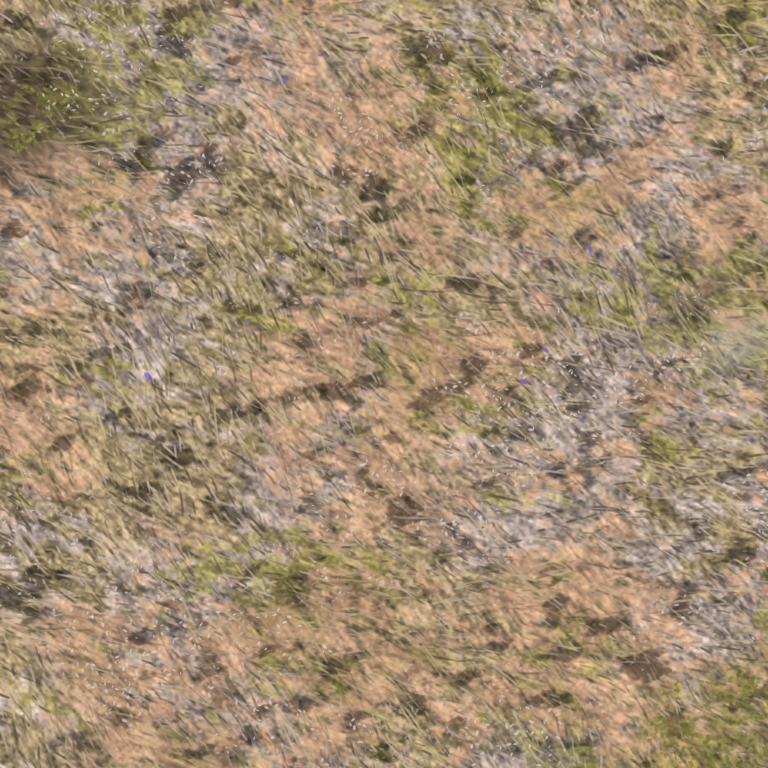
Reproduce this texture procedurally as a Shadertoy shader.

```glsl
// Dry hillside seen from afar: bare orange soil, grey litter and wind-laid grass.
// Warped noise picks the ground cover, stretched noise gives the matted fibres,
// and layers of scattered thin blades, specks and leaves lie on top.

#define LEAN -0.62          // main direction of the grass, radians
#define SPREAD 1.1          // random turn of single blades
#define BLADE_WIDTH 0.0012  // half width of a blade
#define BLADE_LAYERS 7
#define FIBRE_CONTRAST 0.95
#define SOIL vec3(0.72, 0.575, 0.46)
#define LITTER vec3(0.64, 0.58, 0.55)
#define STRAW vec3(0.62, 0.54, 0.385)
#define GREEN vec3(0.48, 0.46, 0.22)
#define SHADOW vec3(0.35, 0.30, 0.26)
#define PALE vec3(0.80, 0.72, 0.58)
#define VIOLET vec3(0.44, 0.37, 0.75)

vec4 hash4(vec2 p) {
    vec4 q = fract(p.xyxy * vec4(0.1031, 0.1030, 0.0973, 0.1099));
    q += dot(q, q.wzxy + 33.33);
    return fract((q.xxyz + q.yzzw) * q.zywx);
}

float noise(vec2 p) {
    vec2 i = floor(p), f = fract(p);
    f = f * f * (3.0 - 2.0 * f);
    return mix(mix(hash4(i).x, hash4(i + vec2(1, 0)).x, f.x),
               mix(hash4(i + vec2(0, 1)).x, hash4(i + vec2(1, 1)).x, f.x), f.y);
}

float fbm(vec2 p) {
    float sum = 0.0, amp = 0.52;
    for (int i = 0; i < 4; i++) {
        sum += amp * noise(p);
        p = mat2(0.8, 0.6, -0.6, 0.8) * p * 2.1 + 17.3;
        amp *= 0.52;
    }
    return sum;
}

// Coordinates along and across a direction
vec2 turn(vec2 p, float a) {
    return vec2(cos(a) * p.x + sin(a) * p.y, cos(a) * p.y - sin(a) * p.x);
}

// Soft ellipse, tilted along the slope
float blob(vec2 p, vec2 centre, vec2 radius) {
    return 1.0 - smoothstep(0.35, 1.15, length(turn(p - centre, 0.5) / radius));
}

// Matted fibres along one direction
float fibres(vec2 p, float a) {
    vec2 q = turn(p, a);
    return 0.5 * noise(q * vec2(48, 140) + 5.0) + 0.5 * noise(q * vec2(95, 260) + 71.0);
}

// Oval flake inside its cell, turned at random: x = coverage, y = random tone
vec2 flakes(vec2 p, float scale, float density, float radius, float px) {
    vec4 h = hash4(floor(p * scale) + scale);
    vec2 d = (fract(p * scale) - mix(vec2(0.3), vec2(0.7), h.xy)) / scale;
    d = turn(d, 6.3 * h.w) * vec2(0.75, 1.5);
    float r = radius * mix(0.5, 1.3, h.y);
    return vec2((1.0 - smoothstep(r - px, r + px, length(d))) * step(h.z, density), h.w);
}

// One layer of slightly curved, tapering blades
vec3 paintBlades(vec3 col, vec2 p, float scale, float layer, float cover, float px) {
    vec2 home = floor(p * scale);
    for (int y = -1; y <= 1; y++)
    for (int x = -1; x <= 1; x++) {
        vec2 cell = home + vec2(x, y);
        vec4 h = hash4(cell + layer * 37.0), k = hash4(cell + layer * 53.0 + 211.0);
        float lean = LEAN + SPREAD * (h.z - 0.5) + noise(cell / scale * 5.0) - 0.5;
        float reach = mix(0.35, 0.85, h.w) / scale;
        vec2 q = turn(p - (cell + h.xy) / scale, lean);
        q.y += (k.y - 0.5) * 0.22 * q.x * q.x / reach;
        float along = abs(q.x) / reach;
        float width = BLADE_WIDTH * mix(0.7, 1.3, k.z) * (1.0 - 0.4 * along);
        float line = 1.0 - smoothstep(width * 0.2, width + px, abs(q.y));
        line *= 1.0 - smoothstep(0.4, 1.0, along);
        vec3 tone = k.x < 0.28 ? SHADOW : k.x < 0.5 ? STRAW * 0.85
                  : k.x < 0.75 ? LITTER * 1.2 : PALE;
        if (layer > 3.5) tone = mix(STRAW, PALE, 0.2 + 0.8 * k.x);
        float present = step(k.w, layer > 4.5 ? 0.3 : 0.75);
        col = mix(col, tone, line * present * cover * mix(0.35, 0.8, k.z));
    }
    return col;
}

void mainImage(out vec4 fragColor, in vec2 fragCoord) {
    vec2 p = fragCoord / iResolution.y;
    float px = 1.0 / iResolution.y;
    vec2 warp = vec2(fbm(p * 9.0), fbm(p * 9.0 + 40.0)) - 0.5;
    vec2 w = p + 0.09 * warp;
    vec2 slope = turn(w, 0.45);

    // Fibres in two crossing families, fine grain and small mottling
    vec2 bent = p + 0.01 * warp;
    float family = smoothstep(0.4, 0.6, noise(p * 21.0 + 9.0));
    float fibre = mix(fibres(bent, LEAN + 0.25), fibres(bent, LEAN - 0.3), family);
    float grain = noise(p * 230.0);
    float clump = fbm(turn(bent, LEAN) * vec2(22, 42) + 3.0);
    float mottle = fbm(turn(bent, LEAN + 0.3) * vec2(34, 62) + 50.0);

    // Ground cover, finely interwoven
    float ridge = blob(w, vec2(0.19, 0.74), vec2(0.24, 0.085))
                + blob(w, vec2(0.87, 0.81), vec2(0.20, 0.035));
    float ragged = 0.3 * (fibre - 0.5) + 0.75 * (mottle - 0.5);
    float soil = smoothstep(0.47, 0.75, fbm(slope * vec2(5, 9) + 2.0) + 0.24 * ridge + ragged);
    float dry = smoothstep(0.42, 0.64, fbm(w * 5.5 + 23.0) - 0.8 * ragged);
    float lush = smoothstep(0.60, 0.78, fbm(w * 8.0 + 61.0) + 0.35 * (fibre - mottle));
    vec3 col = mix(LITTER, STRAW, dry * 0.8);
    col = mix(col, SOIL, soil * 0.9);
    col = mix(col, GREEN, lush * (1.0 - 0.6 * soil) * 0.65);

    // Light and shade of the mat, calmer on bare soil
    float relief = FIBRE_CONTRAST * (fibre - 0.5) + 0.35 * (grain - 0.5);
    col *= 1.03 + relief * (1.0 - 0.35 * soil) + 0.4 * (clump - 0.5);
    col *= 1.0 - 0.4 * smoothstep(0.58, 0.76, fbm(turn(bent, 0.2) * vec2(24, 38) + 80.0));

    // Shadowed hollows and a sage tuft
    float hollow = blob(w, vec2(0.03, 0.86), vec2(0.14, 0.10))
                 + 0.6 * blob(w, vec2(0.90, 0.59), vec2(0.075, 0.025));
    col = mix(col, SHADOW * (0.3 + 0.9 * fibre), 0.75 * min(hollow, 1.0));
    float sage = blob(w, vec2(0.96, 0.55), vec2(0.085, 0.04));
    col = mix(col, vec3(0.66, 0.67, 0.58) * (0.75 + 0.5 * fibre), 0.5 * sage);

    // Blades from short litter to long pale straws
    for (int i = 0; i < BLADE_LAYERS; i++) {
        float layer = float(i);
        float cover = (1.0 - 0.45 * soil) * (1.0 - 0.4 * min(hollow, 1.0));
        col = paintBlades(col, p, 62.0 * pow(0.74, layer), layer, cover, px);
    }

    // Leafy shrubs in two corners
    float shrub = blob(w, vec2(0.05, 0.86), vec2(0.085, 0.06))
                + blob(w, vec2(0.93, 0.03), vec2(0.21, 0.09));
    shrub *= smoothstep(0.3, 0.6, mottle);
    col = mix(col, GREEN * (0.4 + 1.0 * fibre), 0.5 * shrub);
    for (int i = 0; i < 3; i++) {
        vec2 leaf = flakes(turn(p, float(i) + 0.4), 85.0 + 19.0 * float(i), 0.55, 0.0035, px);
        vec3 leafTone = mix(vec3(0.33, 0.36, 0.15), vec3(0.64, 0.64, 0.33), leaf.y);
        col = mix(col, leafTone, 0.6 * leaf.x * smoothstep(0.15, 0.6, shrub));
    }

    // White specks among the litter and a few violet flowers
    float stony = smoothstep(0.44, 0.66, fbm(w * 6.0 + 97.0) + 0.5 * (mottle - 0.5));
    for (int i = 0; i < 2; i++) {
        vec2 speck = flakes(turn(bent, 0.7 * float(i) + 0.2), 80.0 + 37.0 * float(i), 0.3, 0.002, px);
        col = mix(col, vec3(0.86, 0.83, 0.82), 0.75 * speck.x * stony * (1.0 - 0.5 * dry));
    }
    vec2 flower = flakes(p + 0.01 * warp, 23.0, 0.018, 0.004, px);
    col = mix(col, VIOLET, 0.7 * flower.x);

    fragColor = vec4(clamp(col, 0.0, 1.0), 1.0);
}
```
